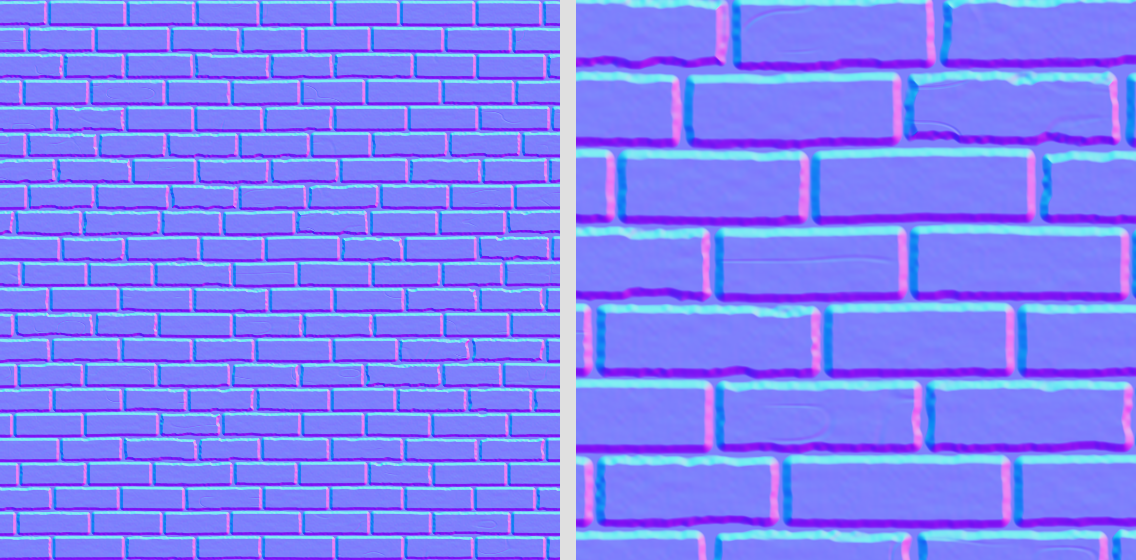
Left: the whole. Right: its middle third, enlarged.
Write a Shadertoy shader that draws this texture map.

```glsl
float hash(vec2 p) {
    return fract(sin(dot(p, vec2(127.1, 311.7))) * 43758.5453);
}

float noise(vec2 p) {
    vec2 i = floor(p), f = fract(p);
    f = f * f * (3.0 - 2.0 * f);
    return mix(mix(hash(i), hash(i + vec2(1, 0)), f.x),
               mix(hash(i + vec2(0, 1)), hash(i + vec2(1, 1)), f.x), f.y);
}

// Sideways shift of joint k in a row, in brick lengths
float jointShift(float k, float row) {
    return 0.17 * (hash(vec2(mod(k, 8.0), row + 3.0)) - 0.5);
}

float roundedBox(vec2 p, vec2 halfSize, float radius) {
    vec2 q = abs(p) - halfSize + radius;
    return length(max(q, 0.0)) + min(max(q.x, q.y), 0.0) - radius;
}

float wallHeight(vec2 p) {
    // 22 courses, counted from the top and slightly uneven in height
    float down = 1.0 - p.y;
    float v = down * 22.0 - 0.28 * sin(3.14159 * down) + 0.06 * (noise(p * 9.0) - 0.5);
    float row = mod(floor(v), 22.0);

    // 8 bricks per course in running bond
    float bond = (row < 8.0 ? 0.82 : 0.24) + 0.5 * mod(row, 2.0);
    float u = p.x * 8.0 - bond - 0.12 * (hash(vec2(row, 71.0)) - 0.5);
    float k = floor(u);
    if (u < k + jointShift(k, row)) k -= 1.0;
    else if (u > k + 1.0 + jointShift(k + 1.0, row)) k += 1.0;
    float left = k + jointShift(k, row);
    float right = k + 1.0 + jointShift(k + 1.0, row);
    vec2 brick = vec2(mod(k, 8.0), row);

    // Chipped outline
    vec2 local = vec2((u - 0.5 * (left + right)) / 8.0, (0.5 - fract(v)) / 22.0);
    float inset = -roundedBox(local, vec2((right - left) / 16.0, 0.5 / 22.0), 0.007);
    float wear = hash(brick + 19.0) * (0.35 + 0.65 * sin(3.14159 * down));
    float chips = smoothstep(0.45, 0.9, noise(p * 65.0));
    inset -= wear * (0.0035 * chips + 0.0012 * noise(p * 32.0));
    inset -= (0.0004 + 0.0014 * wear) * noise(p * 240.0);
    float body = smoothstep(0.0, 0.0056, inset);

    // Faint trowel grain, with cracks on some faces
    float grain = 0.0003 * noise(p * vec2(70, 150)) + 0.00012 * noise(p * 300.0);
    float crack = 1.0 - smoothstep(0.0, 0.05, abs(noise(p * vec2(24, 48) + 7.0) - 0.5));
    crack *= step(0.72, hash(brick + 41.0)) * smoothstep(0.4, 0.7, noise(p * 30.0));
    return 0.0072 * body + body * (grain - 0.0003 * crack);
}

void mainImage(out vec4 fragColor, in vec2 fragCoord) {
    vec2 p = fragCoord / iResolution.xy;

    // Central differences give the surface slope
    vec2 e = vec2(0.0008, 0.0);
    vec2 slope = vec2(wallHeight(p - e.xy) - wallHeight(p + e.xy),
                      wallHeight(p - e.yx) - wallHeight(p + e.yx)) / (2.0 * e.x);
    vec2 tilt = slope / sqrt(1.0 + dot(slope, slope));

    // Tangent-space encoding
    vec3 color = vec3(vec2(0.493, 0.5) + 0.49 * tilt, 0.99 - 0.05 * dot(tilt, tilt));
    fragColor = vec4(color, 1.0);
}
```
